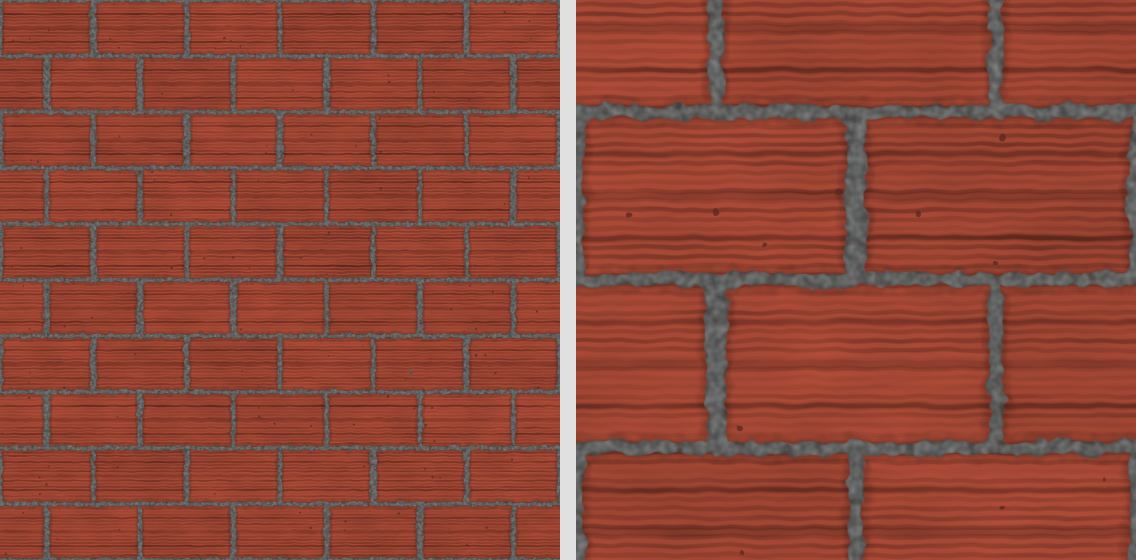
Left, the full canvas; right, a detail of the centre.
Write a Shadertoy shader that draws this texture.

```glsl
// Running-bond wall of ribbed red clay blocks in rough grey mortar, tiling seamlessly.

const vec2 GRID = vec2(6.0, 10.0);            // blocks across and down
const vec3 CLAY = vec3(0.645, 0.280, 0.205);
const vec3 PIT = vec3(0.34, 0.16, 0.13);
const vec3 MORTAR = vec3(0.385, 0.39, 0.388);
const vec3 MORTAR_SHADE = vec3(0.28, 0.265, 0.255);

vec2 hash2(vec2 p) {
    vec3 q = fract(p.xyx * vec3(0.1031, 0.1030, 0.0973));
    q += dot(q, q.yzx + 33.33);
    return fract((q.xx + q.yz) * q.zy);
}

float cornerSlope(vec2 corner, vec2 offset, vec2 period, float seed) {
    float angle = 6.2832 * hash2(mod(corner, period) + seed).x;
    return dot(vec2(cos(angle), sin(angle)), offset);
}

// Gradient noise that wraps after a whole number of cells
float noise(vec2 uv, vec2 period, float seed) {
    vec2 p = uv * period;
    vec2 i = floor(p), f = p - i;
    vec2 u = f * f * f * (f * (f * 6.0 - 15.0) + 10.0);
    float a = cornerSlope(i, f, period, seed);
    float b = cornerSlope(i + vec2(1, 0), f - vec2(1, 0), period, seed);
    float c = cornerSlope(i + vec2(0, 1), f - vec2(0, 1), period, seed);
    float d = cornerSlope(i + vec2(1, 1), f - vec2(1, 1), period, seed);
    return mix(mix(a, b, u.x), mix(c, d, u.x), u.y);
}

// Sparse round spots, at most one per grid cell
float spots(vec2 uv, float cells, float density, float radius, float soft, float seed) {
    vec2 p = uv * cells;
    vec2 id = mod(floor(p), cells) + seed;
    vec2 center = 0.3 + 0.4 * hash2(id + 7.0);
    vec2 pick = hash2(id + 19.0);
    float r = radius * mix(0.5, 1.0, pick.y);
    float dist = length(fract(p) - center) / cells;
    return step(pick.x, density) * (1.0 - smoothstep(r - soft, r + soft, dist));
}

// Signed distance from the mortar edge, positive inside a block
float blockEdge(vec2 local, vec2 jointId, float lumps) {
    vec2 gap = min(local, 1.0 - local) / GRID;
    float sideHalf = mix(0.0038, 0.0066, hash2(jointId + 3.0).x);
    return min(gap.x - sideHalf, gap.y - 0.0040) - lumps;
}

// Darkening by thin grooves and three broad bands along the block
float ribs(vec2 uv, float y, vec2 id, float pixel) {
    const float COUNT = 18.0;
    float line = y * COUNT + 0.08 * noise(uv, vec2(18, 40), 11.0);
    float soft = max(0.12, pixel * GRID.y * COUNT * 0.5);
    float groove = 1.0 - smoothstep(0.12, 0.12 + 2.0 * soft, abs(fract(line) - 0.5));
    float depth = mix(0.05, 0.20, hash2(vec2(floor(line), id.y) + 51.0).x);
    depth *= 1.0 + 0.7 * noise(uv, vec2(14, 180), 23.0);

    float bandDist = abs(fract(y * 4.0 + 0.5) - 0.5) / 4.0;
    float inner = step(0.125, y) * step(y, 0.875);
    float band = inner * (1.0 - smoothstep(0.010, 0.034, bandDist));
    return groove * depth + band * (0.15 + 0.08 * noise(uv, vec2(24, 60), 31.0));
}

vec3 clayColor(vec2 uv, vec2 local, vec2 id, float edge, float pixel) {
    float tone = 1.0 + 0.05 * (hash2(id + 71.0).x - 0.5);
    tone += 0.07 * noise(uv, vec2(16, 20), 41.0);
    tone += 0.05 * noise(uv, vec2(30, 240), 43.0);
    tone -= ribs(uv, local.y, id, pixel);
    tone *= mix(0.83, 1.0, smoothstep(0.0, 0.006, edge));
    return CLAY * tone;
}

vec3 mortarColor(vec2 uv, float edge) {
    float grit = 0.7 * noise(uv, vec2(150), 61.0) + 0.6 * noise(uv, vec2(256), 67.0);
    float hollow = smoothstep(0.12, 0.45, noise(uv, vec2(110), 73.0));
    float rim = smoothstep(-0.0025, 0.0, edge);
    vec3 color = mix(MORTAR, MORTAR_SHADE, clamp(0.5 * hollow + 0.35 * rim, 0.0, 1.0));
    return color * (1.0 + 0.4 * grit);
}

void mainImage(out vec4 fragColor, in vec2 fragCoord) {
    vec2 uv = fragCoord / iResolution.xy;
    float pixel = 1.0 / min(iResolution.x, iResolution.y);

    // Block layout: every other course shifts by half a block
    vec2 sway = vec2(noise(uv, vec2(60), 1.0), noise(uv, vec2(60), 5.0));
    vec2 p = (uv + sway * vec2(0.0028, 0.0016)) * GRID;
    float row = floor(p.y);
    p.x += 0.5 * mod(row + 1.0, 2.0);
    vec2 id = mod(vec2(floor(p.x), row), GRID);
    vec2 jointId = mod(vec2(floor(p.x + 0.5), row), GRID);
    vec2 local = fract(p);

    // Ragged mortar edge
    float lumps = 0.0030 * noise(uv, vec2(90), 13.0) + 0.0022 * noise(uv, vec2(170), 17.0);
    float edge = blockEdge(local, jointId, lumps);

    // Clay with clustered pits and a few mortar splashes
    vec3 clay = clayColor(uv, local, id, edge, pixel);
    vec2 ragged = uv + 0.0015 * vec2(noise(uv, vec2(200), 81.0), noise(uv, vec2(200), 87.0));
    float cluster = smoothstep(-0.1, 0.4, noise(uv, vec2(7), 91.0));
    float pits = spots(ragged, 64.0, 0.015 + 0.06 * cluster, 0.0022, pixel * 0.7, 101.0);
    clay = mix(clay, PIT, 0.75 * pits);
    float splash = spots(ragged, 20.0, 0.012, 0.0045, pixel, 211.0);

    float cover = max(1.0 - smoothstep(-pixel, pixel, edge), splash);
    fragColor = vec4(mix(clay, mortarColor(uv, edge), cover), 1.0);
}
```
